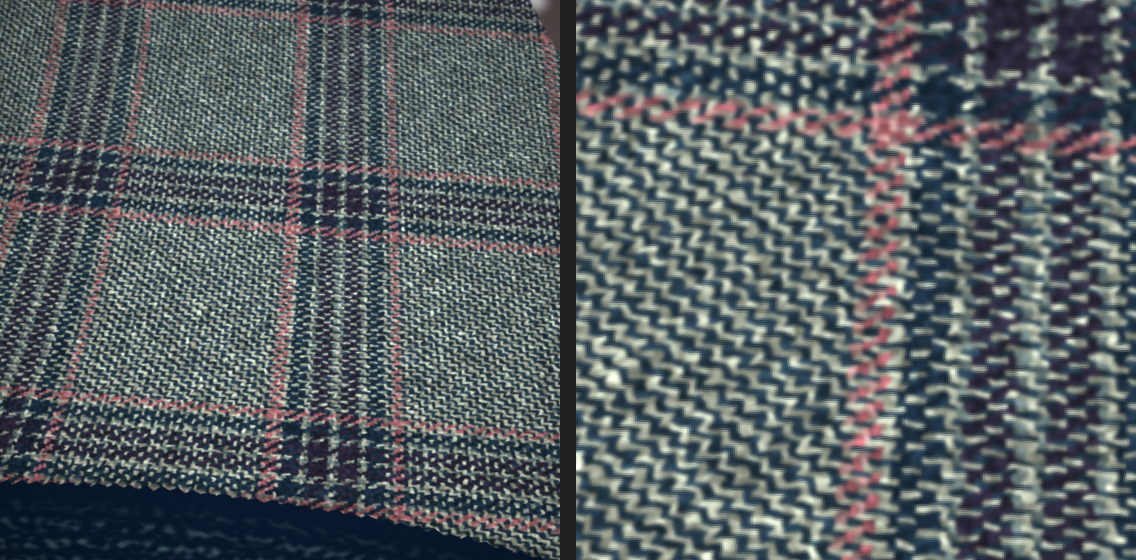
Left: the whole. Right: its middle third, enlarged.
A Shadertoy shader for this texture:

```glsl
const vec3 CREAM = vec3(0.70, 0.72, 0.64);
const vec3 NAVY = vec3(0.06, 0.12, 0.20);
const vec3 TEAL = vec3(0.20, 0.29, 0.33);
const vec3 PLUM = vec3(0.19, 0.14, 0.21);
const vec3 ROSE = vec3(0.66, 0.34, 0.38);
const vec3 TABLE = vec3(0.36, 0.31, 0.31);
const vec2 THREADS = vec2(92.0, 132.0);     // threads per plaid repeat
const vec2 STRIPE = vec2(0.36, 0.29);       // dark stripe share of a repeat

float hash(vec2 p) {
    vec3 q = fract(p.xyx * 0.1031);
    q += dot(q, q.yzx + 33.33);
    return fract((q.x + q.y) * q.z);
}

float cornerSlope(vec2 cell, vec2 offset) {
    float angle = 6.2832 * hash(cell);
    return dot(vec2(cos(angle), sin(angle)), offset);
}

float gradientNoise(vec2 p) {
    vec2 i = floor(p), f = fract(p);
    vec2 w = f * f * f * (f * (f * 6.0 - 15.0) + 10.0);
    vec2 e = vec2(1.0, 0.0);
    float low = mix(cornerSlope(i, f), cornerSlope(i + e, f - e), w.x);
    float high = mix(cornerSlope(i + e.yx, f - e.yx), cornerSlope(i + 1.0, f - 1.0), w.x);
    return mix(low, high, w.y);
}

// Canvas to cloth: repeats grow toward the viewer and rows tilt
vec2 clothCoord(vec2 p) {
    float depth = 1.0 - p.y;
    float width = 0.427 + depth * (0.13 + 0.15 * depth);
    float row = depth - 0.085 * (p.x - 0.7);
    return vec2((p.x - 0.694 - 0.018 * depth) / width + STRIPE.x,
                row * (2.97 - 0.7 * row) - 0.843);
}

// Colour order of the yarns, the same rule for both directions
vec3 yarnColor(float id, float count, float stripe) {
    float pos = fract((id + 0.5) / count);
    float across = pos / stripe;
    bool even = mod(id, 2.0) < 0.5;
    vec3 color = even ? CREAM : mix(NAVY, TEAL, 0.5);
    if (across > 0.06 && across < 0.94) {
        float band = abs(fract((across - 0.06) * 4.545) - 0.5);
        bool inner = abs(across - 0.5) < 0.22;
        vec3 dark = inner ? mix(PLUM, NAVY, 0.25) : mix(NAVY, TEAL, 0.25);
        color = band < 0.34 ? dark : mix(CREAM, TEAL, even ? 0.0 : 0.6);
    }
    float border = min(min(pos, 1.0 - pos), abs(pos - stripe));
    if (border < 0.017) color = mix(ROSE, CREAM, even ? 0.45 : 0.05);
    return color;
}

// Two-over-two twill with uneven yarns
vec3 weave(vec2 cloth) {
    vec2 grid = cloth * THREADS;
    vec2 wobble = vec2(gradientNoise(grid * 0.45), gradientNoise(grid * 0.45 + 71.0));
    grid += 0.9 * wobble;
    vec2 id = floor(grid), f = fract(grid);
    bool warpUp = mod(id.x + id.y, 4.0) < 2.0;
    vec3 color = warpUp ? yarnColor(id.x, THREADS.x, STRIPE.x)
                        : yarnColor(id.y, THREADS.y, STRIPE.y);
    float roundness = sin(3.1416 * (warpUp ? f.x : f.y));
    float wear = 0.7 + 0.5 * hash(id + 200.0);
    return color * wear * (0.86 + 0.2 * roundness);
}

// Five by five samples with a soft falloff
vec3 softWeave(vec2 p, float radius) {
    vec3 sum = vec3(0.0);
    float total = 0.0;
    for (int y = -2; y <= 2; y++)
        for (int x = -2; x <= 2; x++) {
            vec2 offset = vec2(x, y) * 0.5;
            float weight = exp(-1.5 * dot(offset, offset));
            sum += weight * weave(clothCoord(p + offset * radius));
            total += weight;
        }
    return sum / total;
}

// Shadowed layer under the fold, with loose blurred rows
vec3 underLayer(vec2 p, float below) {
    float rows = 0.5 + 0.5 * sin(below * 190.0 + 2.0 * gradientNoise(p * 14.0));
    float tufts = smoothstep(-0.3, 0.5, gradientNoise(p * vec2(48.0, 75.0)));
    float light = smoothstep(0.0, 0.11, below);
    return mix(vec3(0.03, 0.09, 0.17), vec3(0.23, 0.32, 0.36), rows * tufts * light);
}

void mainImage(out vec4 fragColor, in vec2 fragCoord) {
    vec2 p = fragCoord / iResolution.xy;
    float depth = 1.0 - p.y;
    vec2 cloth = clothCoord(p);

    // Woven cloth, softer and hazier with distance
    float far = smoothstep(0.4, 1.0, p.y);
    vec3 color = softWeave(p, mix(0.0021, 0.0025, far));
    color = mix(color, TEAL * 1.25, 0.05 + 0.06 * far);
    color *= 1.0 + 0.18 * gradientNoise(p * 24.0) + 0.35 * gradientNoise(p * 130.0);

    // Ragged fold edge
    float tooth = 0.012 * abs(fract(cloth.x * 23.0) - 0.5);
    float edge = 0.858 + 0.145 * p.x * p.x + tooth + 0.004 * gradientNoise(p * 60.0);
    float below = depth - edge;
    color *= 1.0 - 0.2 * smoothstep(-0.03, 0.0, below);
    color = mix(color, underLayer(p, below), smoothstep(-0.002, 0.002, below));

    // Surface beyond the far corner
    float beyond = p.x - 0.945 - 0.55 * depth;
    vec3 surface = mix(TABLE, vec3(0.85), smoothstep(0.035, 0.0, length(p - vec2(0.957, 1.0))));
    color = mix(color, surface, smoothstep(-0.003, 0.003, beyond));

    // Vignette
    vec2 fromCenter = p - vec2(0.53, 0.47);
    color *= 1.08 - 0.6 * dot(fromCenter, fromCenter);
    fragColor = vec4(clamp(color, 0.0, 1.0), 1.0);
}
```
